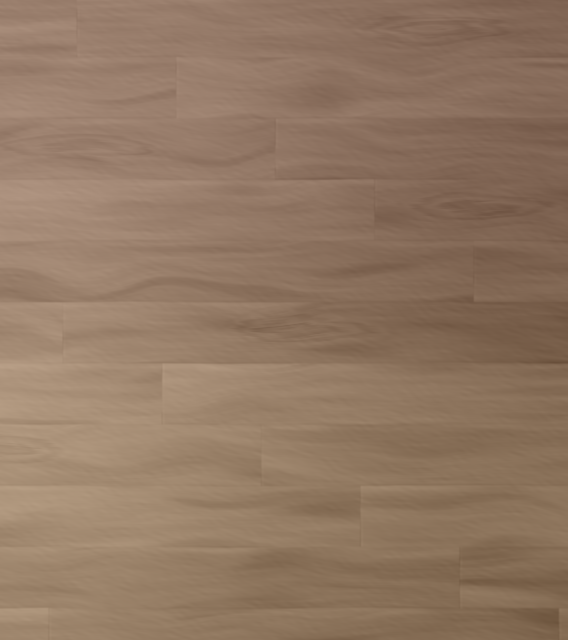
A WebGL 1 fragment shader for this texture:

```glsl
precision highp float;
// Softly lit wooden floor: staggered horizontal planks with blurred grain.
uniform vec2 u_resolution;

const vec2 PLANK = vec2(0.797, 0.0957); // length and height, canvas height = 1

float hash(vec2 p) {
  p = fract(p * vec2(0.1031, 0.1137) + 0.37);
  p += dot(p, p.yx + 33.33);
  return fract((p.x + p.y) * p.x * 7.31);
}

float noise(vec2 p) {
  vec2 i = floor(p), f = fract(p);
  f = f * f * (3.0 - 2.0 * f);
  return mix(mix(hash(i), hash(i + vec2(1, 0)), f.x),
             mix(hash(i + vec2(0, 1)), hash(i + vec2(1, 1)), f.x), f.y);
}

float fbm(vec2 p) {
  float sum = 0.0, amp = 0.55;
  for (int i = 0; i < 4; i++) {
    sum += amp * noise(p);
    p = p * vec2(1.9, 2.1) + 17.3;
    amp *= 0.48;
  }
  return sum;
}

float jointX(float row, float index) {
  return 0.12 + 0.155 * row + PLANK.x * index;
}

// Brightness offset of one plank
float plankTone(float row, float index, vec2 p) {
  vec2 id = vec2(row, index) + 20.0;
  float seed = hash(id * 3.7);
  vec2 shift = seed * vec2(41.0, 67.0) + id;
  float bend = noise(p * vec2(8.0, 14.0) + shift) - 0.5;

  // Broad figure, fine fibres and dark lens-shaped streaks
  float broad = fbm(p * vec2(3.5, 32.0) + shift + vec2(0.0, 1.3 * bend)) - 0.5;
  float fibre = fbm(p * vec2(12.0, 130.0) + shift + vec2(0.0, 3.0 * bend)) - 0.5;
  float streak = smoothstep(0.58, 0.95, noise(p * vec2(5.5, 52.0) + shift.yx + vec2(0.0, 2.0 * bend)));

  // Nested pointed ovals of cathedral grain on some planks
  vec2 centre = vec2(jointX(row, index) + PLANK.x * (0.12 + 0.76 * hash(id + 5.3)),
                     (row + 0.43 + 0.14 * seed) * PLANK.y);
  vec2 e = (p - centre) / vec2(0.15, 0.034);
  float d = sqrt(e.y * e.y + 0.015) + e.x * e.x + 0.5 * bend + 0.5 * fibre;
  float arch = (0.6 * sin(d * 17.0) - 0.5) * smoothstep(1.3, 0.25, d);
  arch *= smoothstep(0.25, 0.5, hash(id + 9.1));

  return 0.05 * (seed - 0.5) + 0.085 * broad + 0.045 * fibre
       - 0.042 * streak + 0.032 * arch + 0.022 * step(5.5, row);
}

// One row, blended across its nearest end joint
float rowTone(float row, vec2 p) {
  float index = floor((p.x - jointX(row, 0.0)) / PLANK.x + 0.5);
  float d = p.x - jointX(row, index);
  float tone = mix(plankTone(row, index - 1.0, p), plankTone(row, index, p),
                   smoothstep(-0.002, 0.002, d));
  float wear = noise(vec2(p.y * 70.0, row));
  tone -= 0.022 * wear * (1.0 - smoothstep(0.0, 0.0025, abs(d)));
  return tone + 0.014 * wear * (1.0 - smoothstep(0.0, 0.003, abs(d - 0.003)));
}

void main() {
  vec2 p = gl_FragCoord.xy / u_resolution.y;
  p.y = 1.0 - p.y + 0.0065; // measured downward from the first row
  float across = gl_FragCoord.x / u_resolution.x;

  // Rows, blended across the nearest long seam
  float row = floor(p.y / PLANK.y + 0.5);
  float d = p.y - row * PLANK.y + 0.002 * (noise(p * vec2(14.0, 3.0)) - 0.5);
  float tone = mix(rowTone(row - 1.0, p), rowTone(row, p), smoothstep(-0.002, 0.002, d));

  // Uneven seam shadow with a pale bevel under it
  float wear = noise(vec2(p.x * 6.0, row * 7.1));
  tone -= 0.022 * wear * (1.0 - smoothstep(0.0, 0.003, abs(d + 0.001)));
  tone += 0.026 * wear * (1.0 - smoothstep(0.0, 0.008, abs(d - 0.005)));

  // Short slanted embossing
  vec2 slant = vec2(p.x + p.y, p.y - 0.35 * p.x);
  tone += 0.018 * (noise(slant * vec2(60.0, 190.0)) - noise(slant * vec2(60.0, 190.0) + vec2(0.0, 0.6)));

  // Light falls from the left and fades to the right and to the corners
  float light = mix(0.062, -0.06, smoothstep(-0.1, 1.05, across));
  light += 0.045 * exp(-6.0 * across * across - 9.0 * (p.y - 0.68) * (p.y - 0.68));
  light -= 0.06 * smoothstep(0.78, 1.08, p.y) * (1.0 - 0.6 * across);
  light -= 0.045 * smoothstep(0.2, -0.05, p.y);
  light -= 0.03 * exp(-12.0 * (across - 1.0) * (across - 1.0) - 30.0 * (p.y - 0.48) * (p.y - 0.48));

  // Rosy above, yellower below
  vec3 tint = mix(vec3(0.004, -0.003, 0.008), vec3(0.0, 0.004, -0.012), smoothstep(0.2, 0.8, p.y));
  vec3 wood = vec3(0.572, 0.472, 0.392) + tint + (tone + light) * vec3(1.0, 1.0, 0.96);
  gl_FragColor = vec4(wood, 1.0);
}
```
